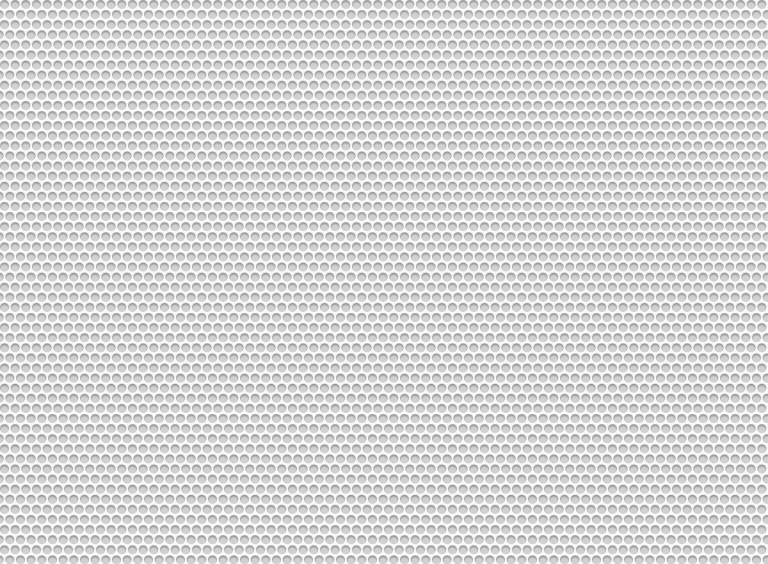
This pattern is drawn by a Shadertoy shader. Its source:

```glsl
// Perforated white sheet: staggered rows of round holes with a shaded upper lip.

// Shade inside a hole: shadow cast from the upper rim onto a pale floor
float holeShade(vec2 p) {
    float shadow = clamp((length(p + vec2(0.0, 0.15)) - 0.28) / 0.24, 0.0, 1.0);
    return mix(0.82, 0.58, shadow);
}

// Shade of the sheet: dim above each hole, bright along its lower rim
float sheetShade(vec2 p, float dist) {
    float nearRim = 1.0 - smoothstep(0.40, 0.56, dist);
    float upward = p.y / max(dist, 0.001);
    return 0.975 - nearRim * mix(-0.02, 0.10, smoothstep(-0.5, 0.8, upward));
}

void mainImage(out vec4 fragColor, in vec2 fragCoord) {
    vec2 uv = fragCoord / iResolution.xy;

    // Staggered grid, rows counted from the top edge
    vec2 grid = vec2(uv.x * 72.0, (1.0 - uv.y) * 55.85 + 0.045);
    grid.x += 0.08 + 0.5 * mod(floor(grid.y), 2.0);

    // Position in the cell, measured in column widths with y pointing up
    vec2 p = (fract(grid) - 0.5) * vec2(1.0, -0.947);
    float dist = length(p);

    // Hole mask with an edge one pixel wide
    float pixel = 72.0 / iResolution.x;
    float hole = clamp(0.5 - (dist - 0.415) / pixel, 0.0, 1.0);

    float shade = mix(sheetShade(p, dist), holeShade(p), hole);
    fragColor = vec4(vec3(shade), 1.0);
}
```
